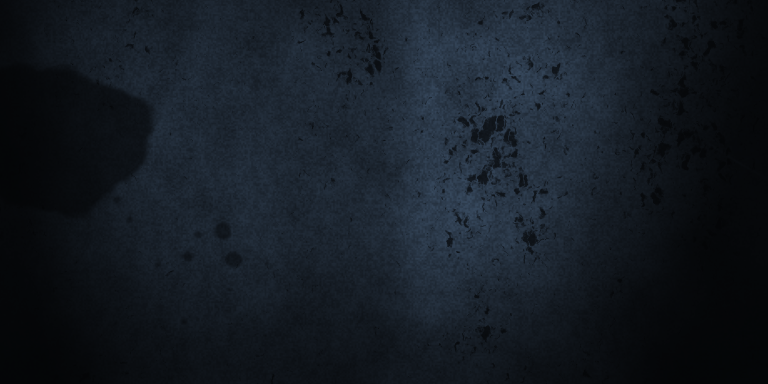
Give the GLSL for this texture, as a WebGL 2 fragment shader.

```glsl
#version 300 es
precision highp float;
// Worn, dark blue painted metal: pooled light, flaking columns, round stains, scratches and grain.

uniform vec2 u_resolution;
out vec4 fragColor;

const vec3 SHADOW = vec3(0.012, 0.016, 0.021);
const vec3 PAINT = vec3(0.172, 0.228, 0.294);
const float GRAIN_SCALE = 230.0;
const float GRAIN_AMOUNT = 0.34;
const float MOTTLE_AMOUNT = 0.75;
const float CHIP_SCALE = 34.0;
const float CHIP_DEPTH = 0.68;
const float STAIN_SCALE = 11.0;
const int SCRATCH_COUNT = 14;
const float SCRATCH_WIDTH = 0.0022;
const float SCRATCH_GLOW = 0.085;
// Flaking columns: centre x, centre y, half width, half height.
const vec4 COLUMNS[6] = vec4[6](
    vec4(1.36, 0.38, 0.10, 0.34), vec4(1.22, 0.66, 0.15, 0.24),
    vec4(0.78, 0.88, 0.05, 0.22), vec4(0.92, 0.82, 0.07, 0.22),
    vec4(0.28, 0.92, 0.07, 0.20), vec4(1.78, 0.72, 0.22, 0.36));
// Dark gouges: centre x, centre y, angle, half length.
const vec4 GOUGES[3] = vec4[3](
    vec4(1.22, 0.125, 0.16, 0.17), vec4(1.40, 0.975, 0.22, 0.13),
    vec4(1.84, 0.960, -0.42, 0.14));

vec3 hash3(vec2 p) {
    vec3 h = fract(vec3(p.xyx) * vec3(0.1031, 0.1030, 0.0973));
    h += dot(h, h.yxz + 33.33);
    return fract((h.xxy + h.yzz) * h.zyx);
}

float noise(vec2 p) {
    vec2 cell = floor(p), f = fract(p);
    f = f * f * (3.0 - 2.0 * f);
    return mix(mix(hash3(cell).x, hash3(cell + vec2(1, 0)).x, f.x),
               mix(hash3(cell + vec2(0, 1)).x, hash3(cell + vec2(1, 1)).x, f.x), f.y);
}

float fbm(vec2 p) {
    float sum = 0.0, gain = 0.53;
    for (int i = 0; i < 4; i++) {
        sum += gain * noise(p);
        p = mat2(1.6, 1.2, -1.2, 1.6) * p + 7.3;
        gain *= 0.5;
    }
    return sum;
}

vec2 rotate(vec2 p, float a) {
    return mat2(cos(a), -sin(a), sin(a), cos(a)) * p;
}

// Cellular blobs; cover sets how many cells hold one and how large it grows.
float blobs(vec2 p, float cover, float soft) {
    vec2 cell = floor(p);
    float ink = 0.0;
    for (int y = -1; y <= 1; y++)
    for (int x = -1; x <= 1; x++) {
        vec2 c = cell + vec2(x, y);
        vec3 h = hash3(c + 19.0);
        float d = length(p - c - 0.2 - 0.6 * h.xy) - 0.62 * (cover - h.z);
        ink = max(ink, step(h.z, cover) * (1.0 - smoothstep(-soft, soft, d)));
    }
    return ink;
}

// Broad light: bright right of centre, dark edges and a hard-edged stain at left.
float lightPool(vec2 p) {
    vec2 w = p + 0.12 * (vec2(fbm(p * 5.0), fbm(p * 5.0 + 31.0)) - 0.5);
    float light = mix(0.66, 0.98, smoothstep(0.95, 1.13, w.x));
    light *= mix(0.10, 1.0, smoothstep(0.02, 0.52, w.x + 0.22 * (w.y - 0.4)));
    light *= 1.0 - 0.93 * smoothstep(1.22, 1.95, w.x + 0.32 * (0.55 - w.y));
    light *= mix(0.38, 1.0, smoothstep(-0.05, 0.48, w.y));
    light *= 1.0 - 0.22 * smoothstep(0.8, 1.05, w.y);
    float stain = length((w - vec2(0.12, 0.64)) / vec2(0.29, 0.19));
    return light * mix(0.42, 1.0, smoothstep(0.94, 1.04, stain));
}

float chips(vec2 p) {
    vec2 leaning = p - vec2(0.12 * (p.y - 0.5), 0.0);
    float cover = 0.10 + 0.25 * smoothstep(0.45, 0.75, fbm(leaning * vec2(7.0, 2.5)));
    for (int i = 0; i < 6; i++) {
        vec2 q = (leaning - COLUMNS[i].xy) / COLUMNS[i].zw;
        cover += 0.50 * exp(-dot(q, q));
    }
    for (int i = 0; i < 3; i++) {
        vec2 q = rotate(p - GOUGES[i].xy, GOUGES[i].z) / vec2(GOUGES[i].w, 0.016);
        cover += 0.75 * exp(-dot(q, q));
    }
    cover *= 0.35 + 1.2 * noise(p * vec2(13.0, 8.0));
    vec2 ragged = p + 0.045 * (vec2(fbm(p * 42.0), fbm(p * 42.0 + 57.0)) - 0.5);
    vec2 grid = ragged * CHIP_SCALE * vec2(1.15, 0.8);
    float small = blobs(grid * 1.9 + 11.0, min(cover, 0.8) * 0.8, 0.20);
    return max(blobs(grid, min(cover, 0.85), 0.13), 0.8 * small);
}

float roundStains(vec2 p) {
    vec2 q = (p - vec2(0.50, 0.33)) / vec2(0.32, 0.20);
    vec2 warped = p + 0.012 * (fbm(p * 30.0) - 0.5);
    return blobs(warped * STAIN_SCALE, 0.62 * exp(-dot(q, q)), 0.07);
}

// Faint curved hairlines: rising diagonals at centre, falling arcs at right.
float scratches(vec2 p) {
    float glow = 0.0;
    for (int i = 0; i < SCRATCH_COUNT; i++) {
        vec3 h = hash3(vec2(float(i) * 3.7, 5.0)), k = hash3(vec2(8.0, float(i) * 2.3));
        bool rising = i % 2 == 0;
        vec2 centre = rising ? vec2(0.75 + 0.85 * h.x, 0.25 + 0.55 * h.y)
                             : vec2(1.05 + 0.85 * h.x, 0.15 + 0.75 * h.y);
        vec2 q = rotate(p - centre, rising ? 0.50 + 0.25 * h.z : -0.45 - 0.65 * h.z);
        float span = 0.08 + 0.18 * k.x;
        float d = abs(q.y + (k.y - 0.5) * q.x * q.x);
        float width = SCRATCH_WIDTH * (0.8 + 2.2 * k.z * k.z);
        float line = (1.0 - smoothstep(0.0, width, d)) * (1.0 - smoothstep(0.5, 1.0, abs(q.x) / span));
        glow += line * (0.4 + 0.6 * k.y) * noise(p * 40.0 + float(i));
    }
    return glow;
}

void main() {
    vec2 p = gl_FragCoord.xy / u_resolution.y;
    p.x *= 2.0 * u_resolution.y / u_resolution.x;
    float tone = lightPool(p);

    // Mottled paint, fine grain and a faint brushed weave.
    float mottle = 0.6 * fbm(p * 9.0) + 0.4 * fbm(p * vec2(48.0, 30.0)) - 0.5;
    float grain = noise(p * GRAIN_SCALE) - 0.5;
    float weave = sin(p.y * 310.0 + 3.0 * noise(p * 6.0)) * sin(p.x * 23.0 + p.y * 9.0);
    tone *= 1.0 + MOTTLE_AMOUNT * mottle + GRAIN_AMOUNT * grain + 0.025 * weave;

    // Wear: stains and chips darken, scratches and pale flecks lift.
    tone *= 1.0 - 0.45 * roundStains(p);
    tone *= 1.0 - CHIP_DEPTH * chips(p);
    tone += SCRATCH_GLOW * scratches(p);
    tone += 0.10 * smoothstep(0.93, 1.0, noise(p * 150.0 + 40.0)) * lightPool(p);

    fragColor = vec4(mix(SHADOW, PAINT, clamp(tone, 0.0, 1.25)), 1.0);
}
```
